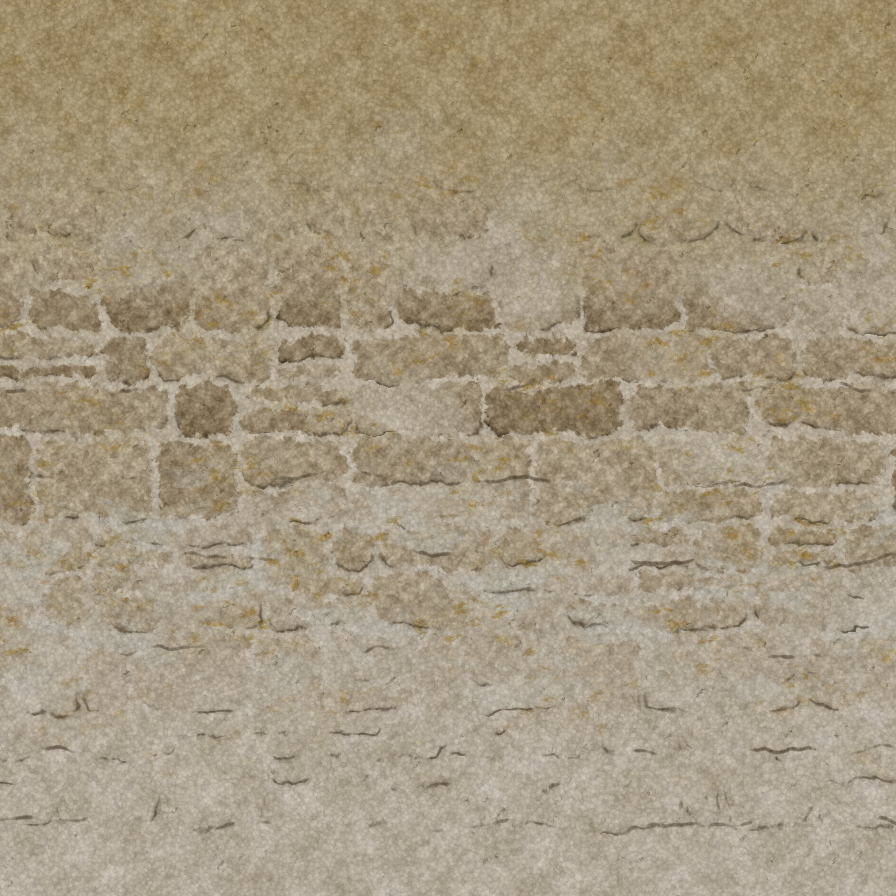
Write a Shadertoy shader that draws this texture.

```glsl
#define ROWS 14.0
#define JOINT 0.005
#define ROUNDING 0.016
#define STONE_STRENGTH 0.95
#define CRACK_STRENGTH 0.7
#define RUST_STRENGTH 0.65
#define GRAIN 0.078
#define PALE_PLASTER vec3(0.692, 0.655, 0.592)
#define OCHRE_PLASTER vec3(0.640, 0.580, 0.450)
#define LIGHT_STONE vec3(0.650, 0.595, 0.500)
#define DARK_STONE vec3(0.515, 0.445, 0.340)
#define RUST vec3(0.580, 0.465, 0.220)

float hash(vec2 p) {
    vec3 q = fract(p.xyx * 0.1031);
    q += dot(q, q.yzx + 33.33);
    return fract((q.x + q.y) * q.z);
}
// Layered warped sines, roughly -1 to 1
float sines(vec2 p, int octaves) {
    float sum = 0.0, gain = 0.5;
    for (int i = 0; i < octaves; i++) {
        p += 0.6 * sin(p.yx * 0.8 + vec2(1.3, 4.7));
        sum += gain * sin(p.x) * sin(p.y + 1.0);
        p = mat2(0.8, 0.6, -0.6, 0.8) * p * 1.9 + 3.1;
        gain *= 0.65;
    }
    return sum;
}
// Cellular noise: distance to the nearest point and its random id
vec2 cells(vec2 p) {
    vec2 nearest = vec2(9.0, 0.0);
    for (int k = 0; k < 9; k++) {
        vec2 c = floor(p) + vec2(k % 3 - 1, k / 3 - 1);
        float d = length(c + vec2(hash(c + 5.0), hash(c + 71.0)) - p);
        if (d < nearest.x) nearest = vec2(d, hash(c + 133.0));
    }
    return nearest;
}
float jointEdge(float i, float row) {
    return i + 0.75 * (hash(vec2(i + 40.0, row)) - 0.5);
}
// Rubble courses: signed distance, height within the stone, random id
vec3 stones(vec2 p) {
    p += 0.008 * vec2(sines(p * 42.0, 4), sines(p * 42.0 + 17.0, 4));
    float course = p.y * ROWS + 0.2 * sin(p.y * 31.0 + 1.0) + 2.0;
    float height = 1.0 / (ROWS + 6.2 * cos(p.y * 31.0 + 1.0));
    float row = floor(course), fy = fract(course);
    float columns = mix(6.5, 13.0, hash(vec2(row, 3.0)));
    float x = p.x * columns + 9.0 * hash(vec2(row, 8.0)) + 2.0;
    float i = floor(x), part = 0.0;
    if (x < jointEdge(i, row)) i -= 1.0;
    else if (x > jointEdge(i + 1.0, row)) i += 1.0;
    float left = jointEdge(i, row), right = jointEdge(i + 1.0, row);
    // Some stones are two thin ones stacked
    if (hash(vec2(i + 11.0, row)) < 0.27) {
        part = floor(fy * 2.0);
        fy = fract(fy * 2.0);
        height *= 0.5;
    }
    float id = hash(vec2(i + 60.0 + part * 31.0, row + 9.0));
    vec2 q = vec2((x - 0.5 * (left + right)) / columns, (fy - 0.5) * height);
    vec2 size = max(0.5 * vec2((right - left) / columns, height) - JOINT * (0.5 + 0.8 * id), 0.004);
    q.y += q.x * (id - 0.5) * 0.14;
    float r = min(ROUNDING, 0.85 * min(size.x, size.y));
    vec2 b = abs(q) - size + r;
    return vec3(length(max(b, 0.0)) + min(max(b.x, b.y), 0.0) - r, q.y / size.y, id);
}
// Broken, wavering horizontal crevices
float ledges(vec2 p, float px) {
    float dark = 0.0;
    for (float k = 0.0; k < 6.0; k++) {
        float y = 0.065 + 0.095 * k + 0.03 * hash(vec2(k, 4.0));
        float d = abs(p.y - y - 0.013 * sines(vec2(p.x * 22.0, k * 5.0), 4));
        float broken = smoothstep(0.1, 0.55, sines(vec2(p.x * 26.0 + k * 13.0, k * 2.3), 5));
        float width = 0.0003 + 0.0018 * broken;
        dark = max(dark, broken * (1.0 - smoothstep(0.4 * width, width + px, d)));
    }
    return dark;
}
void mainImage(out vec4 fragColor, in vec2 fragCoord) {
    vec2 p = fragCoord / iResolution.y;
    float px = 1.0 / iResolution.y;
    float broad = sines(p * 17.0 + 4.0, 5), mottle = sines(p * 60.0, 6), fine = sines(p * 210.0, 4);
    // Plaster, ochre above and pale below
    vec3 color = mix(PALE_PLASTER, OCHRE_PLASTER, smoothstep(0.62, 0.92, p.y + 0.1 * broad));
    color -= vec3(0.024, 0.029, 0.042) * smoothstep(0.3, 0.65, p.y);
    color += vec3(0.050, 0.055, 0.068) * (mottle + 0.3 * broad);
    // Stones showing through
    vec3 s = stones(p);
    float band = smoothstep(0.12, 0.42, p.y) * (1.0 - smoothstep(0.73, 0.83, p.y));
    float core = smoothstep(0.38, 0.48, p.y) * (1.0 - smoothstep(0.62, 0.72, p.y));
    float inside = 1.0 - smoothstep(-0.002, 0.001 + px, s.x + 0.005 * fine);
    float shown = band * smoothstep(-0.25, 0.3, s.z - 0.3 + 0.5 * broad + 0.4 * core);
    float tone = fract(s.z * 7.3) * (0.35 + 0.55 * core) + 0.12 * core + 0.45 * mottle;
    vec3 stone = mix(LIGHT_STONE, DARK_STONE, clamp(tone, 0.0, 1.0)) + 0.07 * fine + 0.018 * s.y;
    color = mix(color + 0.028 * core, stone, inside * shown * STONE_STRENGTH);
    // Pale lime wash
    float wash = smoothstep(0.14, 0.32, p.y) * (1.0 - smoothstep(0.40, 0.54, p.y));
    wash *= smoothstep(0.08, 0.5, sines(p * vec2(22.0, 50.0) + 8.0, 6));
    color = mix(color, vec3(0.700, 0.690, 0.642), 0.65 * wash);
    // Rust: wide faint stains with small crusts in them
    float stain = smoothstep(0.05, 0.5, sines(p * vec2(24.0, 38.0) + 2.0, 6));
    stain *= smoothstep(0.06, 0.35, p.y) * (1.0 - 0.5 * smoothstep(0.7, 0.85, p.y));
    float crust = stain * smoothstep(0.12, 0.6, sines(p * vec2(110.0, 190.0) + 6.0, 5));
    color = mix(color, vec3(0.625, 0.555, 0.415), 0.22 * stain);
    color = mix(color, RUST, RUST_STRENGTH * crust);
    // Crevices and soft shade under the stones
    float low = smoothstep(0.0, 0.8, -s.y);
    float fade = (1.0 - smoothstep(0.72, 0.84, p.y)) * smoothstep(0.02, 0.1, p.y);
    float patchy = smoothstep(0.0, 0.5, sines(p * 38.0 + 21.0, 6));
    float line = 1.0 - smoothstep(0.0003, 0.0014 + px, abs(s.x + 0.001 * fine));
    float crack = max(line * low * patchy, ledges(p, px)) * fade;
    color -= 0.08 * fade * low * patchy * (1.0 - smoothstep(0.0, 0.007, abs(s.x)));
    color = mix(color, vec3(0.34, 0.29, 0.22), CRACK_STRENGTH * crack);
    // Pits, lumps and grain
    vec2 pit = cells(p * 75.0 + 0.5 * fine), grit = cells(p * 235.0);
    color -= 0.14 * step(0.94, pit.y) * (1.0 - smoothstep(0.05, 0.25, pit.x));
    color += 0.04 * (0.45 - pit.x) + 0.08 * (0.45 - grit.x);
    color += GRAIN * (grit.y - 0.5) + 0.035 * fine;
    fragColor = vec4(clamp(color, 0.0, 1.0), 1.0);
}
```
